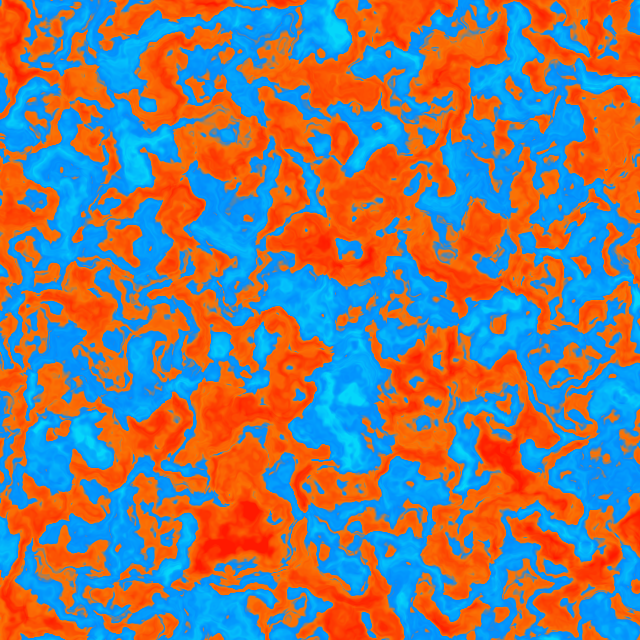
Write a WebGL 1 fragment shader that draws this texture.

```glsl
precision highp float;
// Draws a marbled patchwork of orange-red and blue-cyan islands from warped gradient noise.

uniform vec2 u_resolution;

const float BASE_SCALE = 11.5;     // noise cells across the canvas
const float WARP_AMOUNT = 1.45;    // warp reach, in cells
const float OCTAVE_GAIN = 0.46;
const float WARM_BIAS = 0.02;      // tips the balance towards orange
const float EDGE_WIDTH = 0.055;    // half width of the seam, in field units
const float WARM_DEPTH = 0.7;      // field value of full red
const float COOL_DEPTH = 0.6;      // field value of full cyan
const float COOL_CURVE = 1.3;      // holds the blue before it turns cyan

const vec3 ORANGE = vec3(0.98, 0.48, 0.02);
const vec3 RED = vec3(1.00, 0.10, 0.00);
const vec3 BLUE = vec3(0.01, 0.54, 0.99);
const vec3 CYAN = vec3(0.02, 0.84, 0.98);

const int OCTAVES = 4;
const mat2 OCTAVE_TURN = mat2(1.6, 1.2, -1.2, 1.6); // rotate and double

// Random unit gradient for a lattice point
vec2 gradientAt(vec2 cell) {
  vec3 h = fract(cell.xyx * vec3(0.1031, 0.1030, 0.0973));
  h += dot(h, h.yzx + 33.33);
  float angle = 6.2832 * fract((h.x + h.y) * h.z);
  return vec2(cos(angle), sin(angle));
}

float gradientNoise(vec2 p) {
  vec2 cell = floor(p);
  vec2 f = p - cell;
  vec2 fade = f * f * f * (f * (f * 6.0 - 15.0) + 10.0);
  vec2 right = vec2(1.0, 0.0);
  vec2 up = vec2(0.0, 1.0);
  float a = dot(gradientAt(cell), f);
  float b = dot(gradientAt(cell + right), f - right);
  float c = dot(gradientAt(cell + up), f - up);
  float d = dot(gradientAt(cell + 1.0), f - 1.0);
  return mix(mix(a, b, fade.x), mix(c, d, fade.x), fade.y);
}

float fractalNoise(vec2 p) {
  float sum = 0.0;
  float amplitude = 1.0;
  for (int i = 0; i < OCTAVES; i++) {
    sum += amplitude * gradientNoise(p);
    p = OCTAVE_TURN * p + vec2(17.3, 9.7);
    amplitude *= OCTAVE_GAIN;
  }
  return sum;
}

// Fractal noise sampled through a fractal displacement
float marbleField(vec2 p) {
  vec2 warp = vec2(fractalNoise(p + vec2(31.7, 12.4)),
                   fractalNoise(p + vec2(74.2, 58.9)));
  return fractalNoise(p + WARP_AMOUNT * warp + vec2(5.3, 41.6));
}

void main() {
  vec2 uv = gl_FragCoord.xy / min(u_resolution.x, u_resolution.y);
  float field = marbleField(uv * BASE_SCALE) + WARM_BIAS;

  // Each side deepens away from the seam
  float heat = clamp(field / WARM_DEPTH, 0.0, 1.0);
  float chill = clamp(-field / COOL_DEPTH, 0.0, 1.0);
  vec3 warm = mix(ORANGE, RED, heat);
  vec3 cool = mix(BLUE, CYAN, pow(chill, COOL_CURVE));

  float side = smoothstep(-EDGE_WIDTH, EDGE_WIDTH, field);
  gl_FragColor = vec4(mix(cool, warm, side), 1.0);
}
```
